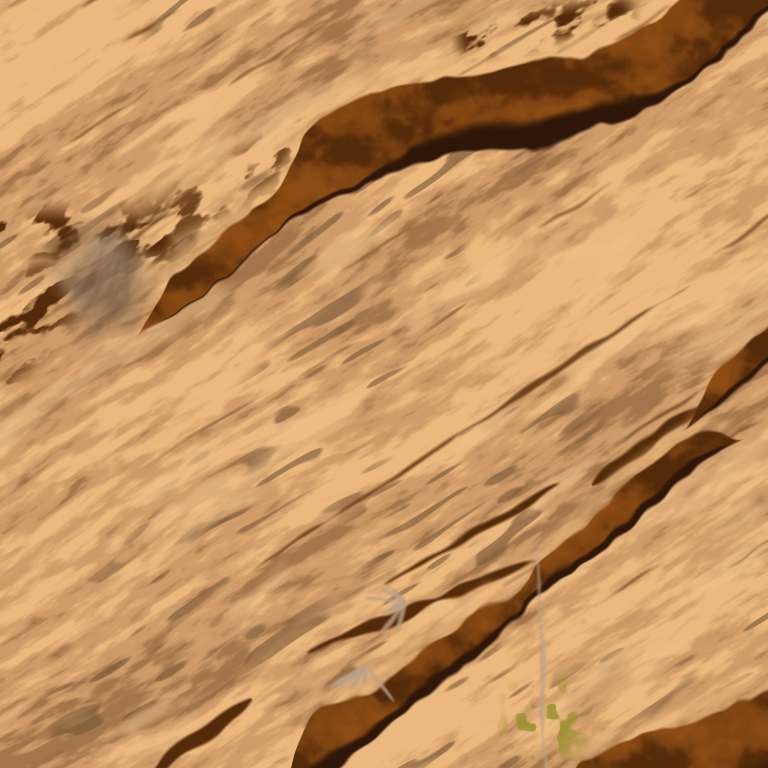
Write a Shadertoy shader that draws this texture.

```glsl
// Sunlit sandstone slope: tilted bedding streaks made from stretched noise,
// split by shadowed overhanging ledges and thin tapering cracks, with some
// crumbled rock, a dry bush and bare twigs drawn from noise and segments.

const vec3 SAND = vec3(0.81, 0.61, 0.41);
const vec3 LIGHT = vec3(0.92, 0.72, 0.49);
const vec3 SHADE = vec3(0.64, 0.46, 0.29);
const vec3 RUST = vec3(0.50, 0.27, 0.07);
const vec3 BROWN = vec3(0.33, 0.17, 0.04);
const vec3 DEEP = vec3(0.18, 0.09, 0.03);
const vec3 TWIG = vec3(0.72, 0.63, 0.54);
const vec3 LEAF = vec3(0.58, 0.56, 0.16);
const float SOFT = 0.003;

float hash(vec2 p) {
    vec3 q = fract(vec3(p.xyx) * 0.1031);
    q += dot(q, q.yzx + 33.33);
    return fract((q.x + q.y) * q.z);
}

float noise(vec2 p) {
    vec2 i = floor(p), f = fract(p);
    f = f * f * (3.0 - 2.0 * f);
    return mix(mix(hash(i), hash(i + vec2(1, 0)), f.x),
               mix(hash(i + vec2(0, 1)), hash(i + vec2(1, 1)), f.x), f.y);
}

float fbm(vec2 p) {
    float sum = 0.0, amp = 0.53;
    for (int i = 0; i < 4; i++) {
        sum += amp * noise(p);
        p = mat2(1.98, 0.12, -0.12, 1.98) * p + 17.3;
        amp *= 0.5;
    }
    return sum;
}

// Coordinates along and across the tilted beds
vec2 bedding(vec2 p, float angle) {
    float c = cos(angle), s = sin(angle);
    vec2 q = vec2(c * p.x + s * p.y, c * p.y - s * p.x);
    q.y += 0.025 * (noise(p * 3.5) - 0.5) + 0.006 * (noise(p * 15.0) - 0.5);
    return q + 10.0;
}

// Streaked rock surface
vec3 rock(vec2 p, vec2 q) {
    float broad = fbm(q * vec2(2.0, 13.0));
    float streak = fbm(q * vec2(7.0, 55.0) + 5.0);
    float grain = fbm(q * vec2(35.0, 110.0));
    float tone = 0.5 + 0.75 * (broad - 0.5) + 0.75 * (streak - 0.5) + 0.45 * (grain - 0.5);
    tone += 0.09 * smoothstep(0.1, 0.7, p.y - p.x) + 0.03;
    vec3 col = mix(SHADE, SAND, smoothstep(0.25, 0.46, tone));
    col = mix(col, LIGHT, smoothstep(0.48, 0.70, tone));
    float fleck = smoothstep(0.69, 0.82, noise(q * vec2(16.0, 95.0)));
    fleck *= smoothstep(0.45, 0.65, noise(q * vec2(4.0, 9.0) + 3.0));
    col = mix(col, SHADE * 0.72, 0.6 * fleck);
    float pale = smoothstep(0.60, 0.75, fbm(q * vec2(5.0, 24.0) + 41.0));
    return mix(col, LIGHT * vec3(1.02, 1.06, 1.12), 0.5 * pale);
}

// Tapered segment with a wavering width, as coverage
float crack(vec2 p, vec2 a, vec2 b, float width) {
    p += 0.007 * (vec2(noise(p * 25.0), noise(p * 25.0 + 9.0)) - 0.5);
    vec2 d = b - a;
    float t = clamp(dot(p - a, d) / dot(d, d), 0.0, 1.0);
    float w = width * sqrt(4.0 * t * (1.0 - t)) * (0.2 + 1.2 * noise(p * 28.0));
    return smoothstep(SOFT, -SOFT, length(p - a - d * t) - w) * smoothstep(0.0, 0.002, w);
}

// Overhang face with a bright lip above and a dark foot below
vec3 ledge(vec3 col, vec2 p, float base, float thick, vec2 span, float foot) {
    float y = p.y - base + 0.018 * (noise(p * 13.0) - 0.5) + 0.008 * (noise(p * 50.0) - 0.5);
    float ends = smoothstep(span.x, span.x + 0.06, p.x) * smoothstep(span.y, span.y - 0.08, p.x);
    thick *= ends;
    float lip = smoothstep(0.022, 0.0, abs(y - thick - 0.012)) * ends;
    col = mix(col, LIGHT, 0.45 * lip);
    float mask = smoothstep(0.0, 2.0 * SOFT, min(y, thick - y));
    float h = y / max(thick, 0.001);
    float mottle = fbm(p * vec2(13.0, 20.0)) + 0.25 * (fbm(p * 70.0) - 0.5);
    vec3 face = mix(BROWN, RUST, smoothstep(0.36, 0.62, mottle));
    face = mix(face, RUST * 1.25, 0.4 * smoothstep(0.60, 0.75, mottle));
    face = mix(DEEP, face, smoothstep(foot * 0.6, foot, h));
    return mix(col, face, mask);
}

// Broken dark pockets near a segment
float crumble(vec2 p, vec2 q, vec2 a, vec2 b, float radius) {
    vec2 d = b - a;
    float t = clamp(dot(p - a, d) / dot(d, d), 0.0, 1.0);
    float near = smoothstep(radius, 0.2 * radius, length(p - a - d * t));
    return near * smoothstep(0.50, 0.62, fbm(q * vec2(20.0, 45.0)));
}

void mainImage(out vec4 fragColor, in vec2 fragCoord) {
    vec2 p = fragCoord / iResolution.xy;
    vec2 q = bedding(p, 0.57);
    vec3 col = rock(p, q);

    // Scattered short cracks, then the long ones
    float dark = 0.0;
    for (int i = 0; i < 22; i++) {
        float k = float(i);
        vec2 a = vec2(hash(vec2(k, 1.0)), hash(vec2(k, 2.0)));
        vec2 d = vec2(1.0, 0.64) * mix(0.05, 0.17, hash(vec2(k, 3.0)));
        dark = max(dark, 0.6 * crack(p, a, a + d, 0.0022));
    }
    dark = max(dark, 0.8 * crack(p, vec2(0.33, 0.26), vec2(0.90, 0.63), 0.004));
    dark = max(dark, crack(p, vec2(0.50, 0.24), vec2(0.73, 0.37), 0.006));
    dark = max(dark, crack(p, vec2(0.77, 0.37), vec2(0.92, 0.475), 0.008));
    dark = max(dark, crack(p, vec2(0.40, 0.15), vec2(0.70, 0.27), 0.008));
    dark = max(dark, crack(p, vec2(0.19, -0.01), vec2(0.33, 0.09), 0.009));
    dark = max(dark, crumble(p, q, vec2(0.0, 0.70), vec2(0.2, 0.69), 0.05));
    dark = max(dark, 0.8 * crumble(p, q, vec2(0.2, 0.70), vec2(0.39, 0.81), 0.05));
    dark = max(dark, crumble(p, q, vec2(-0.02, 0.53), vec2(0.06, 0.61), 0.07));
    dark = max(dark, crumble(p, q, vec2(0.62, 0.95), vec2(0.80, 0.98), 0.04));
    col = mix(col, BROWN, dark);

    // Ledges
    float upper = 0.60 + 0.447 * (p.x - 0.195) + 0.034 * sin(9.67 * (p.x - 0.3));
    float upperThick = mix(0.06, 0.115, smoothstep(0.35, 0.41, p.x));
    float upperFoot = 0.12 + 0.25 * smoothstep(0.46, 0.60, p.x) * smoothstep(0.90, 0.78, p.x);
    col = ledge(col, p, upper, upperThick, vec2(0.17, 1.3), upperFoot);
    float lower = 0.01 + 0.81 * (p.x - 0.45);
    float lowerThick = mix(0.10, 0.06, smoothstep(0.40, 0.52, p.x));
    lowerThick *= 1.0 - 0.5 * smoothstep(0.05, 0.0, abs(p.x - 0.67));
    col = ledge(col, p, lower, lowerThick, vec2(0.35, 0.98), 0.35);
    col = ledge(col, p, 0.445 + 0.75 * (p.x - 0.90), 0.05, vec2(0.88, 1.3), 0.25);
    col = ledge(col, p, -0.06, 0.07 + 0.38 * (p.x - 0.74), vec2(0.70, 1.3), 0.4);

    // Dry bush
    vec2 fromBush = (p - vec2(0.13, 0.63)) * vec2(1.0, 0.8);
    float bush = smoothstep(0.085, 0.02, length(fromBush) + 0.05 * (fbm(p * 25.0) - 0.5));
    vec3 straw = mix(SHADE * 0.6, TWIG * 0.9, fbm(bedding(p, 1.0) * vec2(30.0, 90.0)));
    col = mix(col, straw, 0.75 * bush);

    // Bare twigs and a stem with a few leaves
    for (int i = 0; i < 14; i++) {
        float k = float(i), turn = 6.28 * hash(vec2(k, 7.0));
        vec2 root = mix(vec2(0.53, 0.22), vec2(0.48, 0.13), mod(k, 2.0));
        vec2 tip = root + vec2(cos(turn), sin(turn)) * mix(0.02, 0.06, hash(vec2(k, 8.0)));
        col = mix(col, TWIG, 0.8 * crack(p, root, tip, 0.003));
    }
    col = mix(col, TWIG, 0.7 * crack(p, vec2(0.71, -0.02), vec2(0.70, 0.30), 0.003));
    float leaves = smoothstep(0.08, 0.02, length(p - vec2(0.71, 0.06)));
    col = mix(col, LEAF, 0.8 * leaves * smoothstep(0.60, 0.72, noise(p * 75.0)));

    fragColor = vec4(col, 1.0);
}
```
